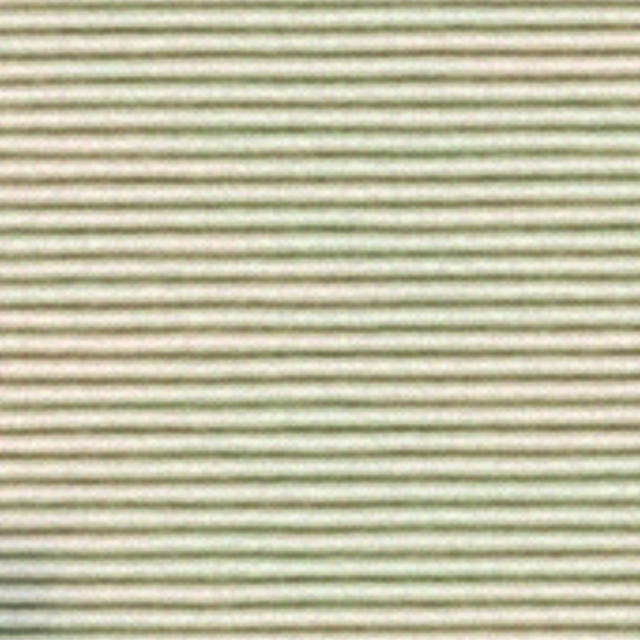
This texture is drawn by a three.js fragment shader. Its source:

```glsl
// Pale corrugated sheet: soft, slightly tilted horizontal ridges with olive grooves and faded tints
varying vec2 vUv;

#define RIDGES 25.6
#define TILT 0.0062
#define FIRST_GROOVE 0.0104
#define WOBBLE 0.04
#define ROUNDING 0.17
#define GRAIN 0.055
#define GRAIN_CELLS 170.0
#define TINT 0.032
#define GROOVE_COLOR vec3(0.535, 0.52, 0.375)
#define SLOPE_COLOR vec3(0.755, 0.745, 0.625)
#define CREST_COLOR vec3(0.94, 0.925, 0.865)

float hash(vec2 p) {
  return fract(sin(dot(p, vec2(127.1, 311.7))) * 43758.5453);
}

// Smooth value noise, 0 to 1
float noise(vec2 p) {
  vec2 cell = floor(p);
  vec2 f = fract(p);
  f = f * f * (3.0 - 2.0 * f);
  float low = mix(hash(cell), hash(cell + vec2(1.0, 0.0)), f.x);
  float high = mix(hash(cell + vec2(0.0, 1.0)), hash(cell + vec2(1.0, 1.0)), f.x);
  return mix(low, high, f.y);
}

// Noise centred on zero, -1 to 1
float signedNoise(vec2 p) {
  return 2.0 * noise(p) - 1.0;
}

// Distance from the groove, 0 to 1, with a rounded bottom
float roundedHeight(float d) {
  float top = sqrt(1.0 + ROUNDING * ROUNDING) - ROUNDING;
  return (sqrt(d * d + ROUNDING * ROUNDING) - ROUNDING) / top;
}

// Groove to slope to crest, for height 0 to 1
vec3 ridgeColor(float height) {
  vec3 color = mix(GROOVE_COLOR, SLOPE_COLOR, clamp(height / 0.33, 0.0, 1.0));
  return mix(color, CREST_COLOR, smoothstep(0.2, 0.95, height));
}

void main() {
  vec2 p = vUv;

  // Ridge coordinate, counted downward; grooves lie on whole numbers
  float row = (1.0 - p.y + TILT * p.x - FIRST_GROOVE) * RIDGES;
  row += WOBBLE * signedNoise(vec2(p.x * 6.0, row * 0.9));
  row += 0.018 * signedNoise(vec2(p.x * 45.0, row * 2.0 + 31.0));
  float rowId = floor(row + 0.5);
  float height = roundedHeight(2.0 * abs(row - rowId));

  // Groove depth changes from row to row and in short blotches along each row
  float depth = 0.5 * signedNoise(vec2(p.x * 9.0, rowId * 3.7))
              + 0.5 * signedNoise(vec2(p.x * 48.0, rowId * 5.3))
              + 0.6 * (hash(vec2(rowId, 4.0)) - 0.5);
  float groove = 1.0 - smoothstep(0.0, 0.35, height);
  vec3 color = ridgeColor(height) - 0.07 * depth * groove;

  // Broad green and pink tints, drawn out along the rows
  float tint = signedNoise(p * vec2(2.5, 9.0) + 5.0)
             + 0.8 * signedNoise(p * vec2(6.0, 38.0) + 17.0);
  tint += 0.9 * (smoothstep(0.0, 0.5, p.x) - 0.75);
  color += TINT * tint * vec3(-0.9, 0.1, -0.25);

  // Fine and coarse grain with a trace of colour
  vec2 g = p * GRAIN_CELLS;
  float grain = signedNoise(g) + 0.6 * signedNoise(g * vec2(0.4, 0.6) + 40.0);
  vec3 speckle = vec3(signedNoise(g * 0.7 + 71.0), signedNoise(g * 0.7 + 113.0),
                      signedNoise(g * 0.7 + 157.0));
  color += GRAIN * (0.55 * grain + 0.45 * speckle);

  // Cool shade in the lower left corner, strongest in the grooves
  float shade = (1.0 - smoothstep(0.0, 0.18, p.x)) * (1.0 - smoothstep(0.05, 0.26, p.y));
  color *= 1.0 - shade * (0.5 + 0.7 * groove) * vec3(0.24, 0.19, 0.14);

  gl_FragColor = vec4(clamp(color, 0.0, 1.0), 1.0);
}
```
